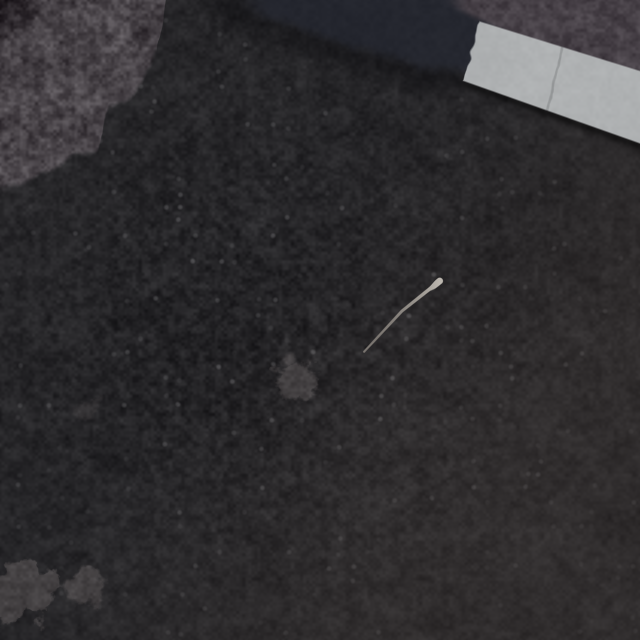
Give the GLSL for this texture, as a WebGL 1 fragment shader.

```glsl
precision highp float;
// Shaded asphalt with a sunlit corner, a white kerb block, a thin twig and pale stains.
uniform vec2 u_resolution;

float hash(vec2 p) {
  return fract(sin(dot(p, vec2(127.1, 311.7))) * 43758.5453);
}

float noise(vec2 p) {
  vec2 i = floor(p), f = fract(p);
  f = f * f * (3.0 - 2.0 * f);
  return mix(mix(hash(i), hash(i + vec2(1, 0)), f.x),
             mix(hash(i + vec2(0, 1)), hash(i + vec2(1, 1)), f.x), f.y);
}

float fbm(vec2 p) {
  float sum = 0.0, amp = 0.5;
  for (int i = 0; i < 4; i++) {
    sum += amp * noise(p);
    p = p * 2.03 + 17.3;
    amp *= 0.5;
  }
  return sum / 0.9375;
}

float segment(vec2 p, vec2 a, vec2 b) {
  vec2 d = b - a;
  return length(p - a - d * clamp(dot(p - a, d) / dot(d, d), 0.0, 1.0));
}

// Ragged soft stain, 1 inside
float stain(vec2 p, vec2 center, float radius) {
  float ragged = (fbm(p * 45.0) - 0.5) * radius * 1.8;
  return 1.0 - smoothstep(-0.006, 0.006, length(p - center) - radius + ragged);
}

// Small bright stones, one candidate per cell
float specks(vec2 p, float cells) {
  vec2 id = floor(p * cells);
  vec2 offset = 0.3 + 0.4 * vec2(hash(id + 3.1), hash(id + 8.7));
  float present = smoothstep(0.84, 1.0, hash(id + 21.4));
  return present * (1.0 - smoothstep(0.05, 0.28, length(fract(p * cells) - offset)));
}

void main() {
  vec2 p = gl_FragCoord.xy / u_resolution;
  float px = 1.0 / min(u_resolution.x, u_resolution.y);
  float soft = max(0.002, px);
  float broad = fbm(p * 7.0) - 0.5;
  float grain = 0.6 * noise(p * 105.0) + 0.4 * noise(p * 210.0 + 40.0) - 0.5;
  float coarse = fbm(p * 38.0 + 9.0) - 0.5;

  // Shaded asphalt, warmer and smoother to the lower right
  float warm = smoothstep(0.65, 1.45, p.x + 0.75 * (1.0 - p.y));
  vec3 color = mix(vec3(0.152, 0.150, 0.160), vec3(0.190, 0.178, 0.180), warm);
  float rough = exp(-5.0 * dot(p - vec2(0.36, 0.52), p - vec2(0.36, 0.52)));
  color += broad * 0.025 + coarse * 0.05 + grain * mix(0.055, 0.13, rough);
  color -= 0.022 * exp(-35.0 * dot(p - vec2(0.29, 0.43), p - vec2(0.29, 0.43)));
  color -= 0.015 * exp(-60.0 * dot(p - vec2(0.77, 0.63), p - vec2(0.77, 0.63)));
  color += specks(p, 48.0) * mix(0.04, 0.15, rough);

  // Sunlit corner with a stepped shadow edge
  float edge = 0.70 + 0.42 * p.x + 0.06 * smoothstep(0.15, 0.172, p.x)
             + 1.3 * max(p.x - 0.205, 0.0) + 4.0 * max(p.x - 0.245, 0.0);
  edge += (fbm(p * 28.0) - 0.5) * 0.035;
  float sunlit = smoothstep(-0.006, 0.008, p.y - edge);
  vec3 sunColor = vec3(0.285, 0.265, 0.283) + broad * 0.06 + coarse * 0.12 + grain * 0.23;
  sunColor -= 0.13 * (1.0 - smoothstep(0.02, 0.075, length(p - vec2(0.0, 1.0))));
  color = mix(color, sunColor, sunlit);

  // Blue shadow at the top with a black underside
  float t = clamp((p.x - 0.33) / 0.40, 0.0, 1.0);
  float under = 1.01 - 0.20 * t + 0.07 * t * t + coarse * 0.02;
  float band = exp(-pow((p.y - under + 0.008) / 0.026, 2.0))
             * smoothstep(0.30, 0.37, p.x) * (1.0 - smoothstep(0.71, 0.74, p.x));
  color = mix(color, vec3(0.095, 0.094, 0.105) + grain * 0.05, band * 0.85);
  float blue = smoothstep(-0.008, 0.018, p.y - under) * smoothstep(0.36, 0.43, p.x);
  color = mix(color, vec3(0.145, 0.153, 0.185) + broad * 0.025 + grain * 0.025, blue);

  // Lit ground behind the kerb
  float behind = smoothstep(-0.008, 0.008, p.y - 1.0 + 0.48 * (p.x - 0.685))
               * smoothstep(0.69, 0.735, p.x);
  color = mix(color, vec3(0.275, 0.25, 0.275) + coarse * 0.09 + grain * 0.13, behind);

  // White kerb block: edges, joint and the dark line beneath
  float top = 0.966 - 0.309 * (p.x - 0.751) - p.y;
  float bottom = p.y - 0.874 + 0.354 * (p.x - 0.723);
  float left = p.x - 0.723 - 0.304 * (p.y - 0.874) + (noise(p * 75.0) - 0.5) * 0.008;
  float contact = exp(-pow((bottom + 0.004) / 0.008, 2.0)) * smoothstep(-0.01, 0.01, left);
  color *= 1.0 - 0.5 * contact;
  float block = smoothstep(-soft, soft, min(min(top, bottom), left));
  vec3 white = vec3(0.68, 0.69, 0.695) + broad * 0.05 + grain * 0.035;
  float joint = abs(p.x - 0.855 - 0.23 * (p.y - 0.828) + coarse * 0.006);
  white -= 0.10 * (1.0 - smoothstep(0.0005, 0.0035, joint));
  color = mix(color, white, block);

  // Pale stains
  float stains = max(stain(p, vec2(0.462, 0.408), 0.030), stain(p, vec2(0.450, 0.437), 0.012));
  stains = max(stains, stain(p, vec2(0.033, 0.075), 0.045));
  stains = max(stains, stain(p, vec2(0.134, 0.080), 0.027));
  stains = max(stains, 0.5 * stain(p, vec2(0.137, 0.362), 0.018));
  color = mix(color, vec3(0.29, 0.275, 0.28) + grain * 0.13, stains * 0.8);

  // Bent twig, thicker and brighter at its upper end
  float along = clamp((p.x - 0.569) / 0.119, 0.0, 1.0);
  float twig = min(segment(p, vec2(0.569, 0.4505), vec2(0.628, 0.514)),
                   segment(p, vec2(0.628, 0.514), vec2(0.687, 0.561)));
  float width = mix(0.0016, 0.0030, along) + 0.0022 * smoothstep(0.85, 0.95, along);
  vec3 twigColor = mix(vec3(0.48, 0.46, 0.44), vec3(0.74, 0.72, 0.69), along * along);
  color = mix(color, twigColor, 1.0 - smoothstep(width - soft * 0.6, width + soft * 0.6, twig));

  gl_FragColor = vec4(clamp(color, 0.0, 1.0), 1.0);
}
```
